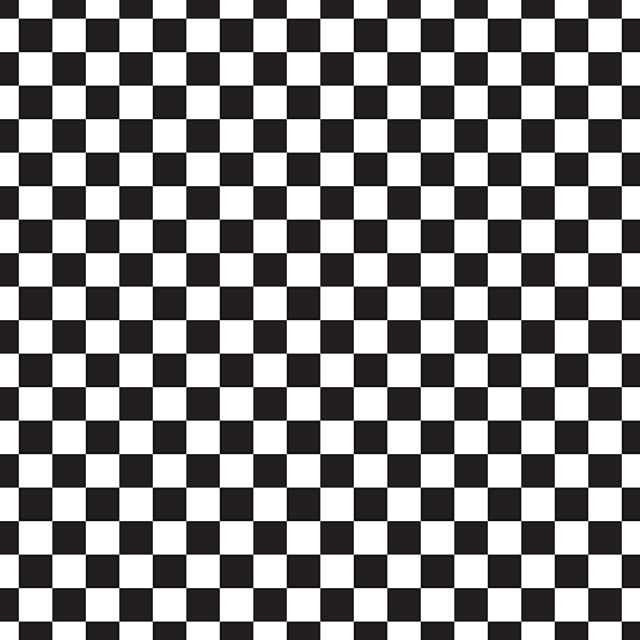
Write a WebGL 1 fragment shader that draws this pattern.

```glsl
precision highp float;

// Checkerboard of ink and white squares, about 19 across and down, cut at the borders.
// Two signed triangle waves give the distance to the grid lines; the product of
// their clipped forms is the white coverage. Each ink square has a thin darker rim.

uniform vec2 u_resolution;

const vec2 GRID_CENTRE = vec2(0.5005, 0.4998);
const float CELL_SIZE = 0.05234;
const float EDGE_WIDTH = 0.00195;
const float RIM_WIDTH = 0.0029;
const vec3 WHITE = vec3(1.0);
const vec3 INK = vec3(0.137, 0.122, 0.125);
const vec3 RIM_INK = vec3(0.06, 0.05, 0.05);

// Signed distance to the nearest grid line per axis; the sign flips in every cell.
vec2 signedLineDistance(vec2 point, float cellSize) {
  vec2 cell = point / cellSize;
  return (0.5 - abs(mod(cell + 0.5, 2.0) - 1.0)) * cellSize;
}

// Fraction of white under a square filter of the given width.
float checkerCoverage(vec2 lineDistance, float filterWidth) {
  vec2 side = clamp(2.0 * lineDistance / filterWidth, -1.0, 1.0);
  return 0.5 + 0.5 * side.x * side.y;
}

// One beside the grid lines, falling to zero beyond the rim width.
float rimMask(vec2 lineDistance, float width, float softness) {
  vec2 depth = abs(lineDistance);
  float nearest = min(depth.x, depth.y);
  return 1.0 - smoothstep(width - 0.5 * softness, width + 0.5 * softness, nearest);
}

void main() {
  float canvasSize = min(u_resolution.x, u_resolution.y);
  vec2 point = (gl_FragCoord.xy - 0.5 * u_resolution) / canvasSize + 0.5;
  float softness = max(EDGE_WIDTH, 1.0 / canvasSize);

  vec2 lineDistance = signedLineDistance(point - GRID_CENTRE, CELL_SIZE);
  vec3 ink = mix(INK, RIM_INK, rimMask(lineDistance, RIM_WIDTH, 0.6 * softness));
  vec3 colour = mix(ink, WHITE, checkerCoverage(lineDistance, softness));

  gl_FragColor = vec4(colour, 1.0);
}
```
